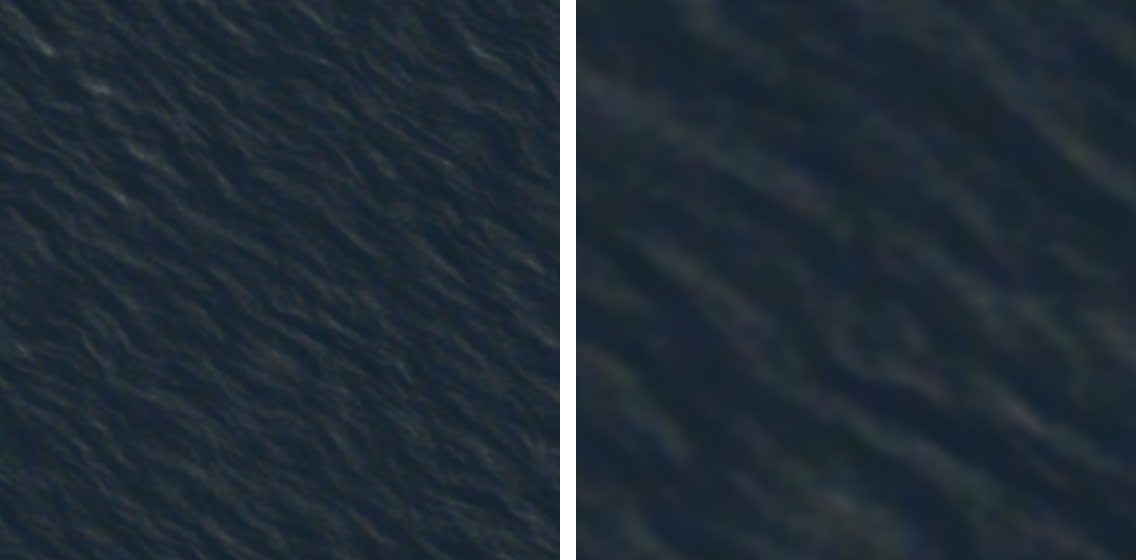
Left: the whole. Right: its middle third, enlarged.
A Shadertoy shader for this texture:

```glsl
// Dark, wind-ruffled open water: slanted ripples run from upper left to lower right.
// Stretched gradient noise in a rotated, gently bent frame makes the waves,
// their slope gives the shading, and soft colour noise tints the result.

float hash(vec2 cell) {
    uvec2 q = uvec2(ivec2(cell) + 4096) * uvec2(1597334673u, 3812015801u);
    uint n = (q.x ^ q.y) * 1597334673u;
    n ^= n >> 15;
    n *= 2246822519u;
    n ^= n >> 13;
    return float(n >> 8) / 16777216.0;
}

// Gradient noise, roughly -0.7 to 0.7
float cornerSlope(vec2 cell, vec2 offset) {
    float angle = 6.28319 * hash(cell);
    return dot(vec2(cos(angle), sin(angle)), offset);
}

float noise(vec2 p) {
    vec2 i = floor(p), f = fract(p);
    vec2 u = f * f * f * (f * (f * 6.0 - 15.0) + 10.0);
    vec2 e = vec2(0.0, 1.0);
    return mix(mix(cornerSlope(i, f), cornerSlope(i + e.yx, f - e.yx), u.x),
               mix(cornerSlope(i + e, f - e), cornerSlope(i + 1.0, f - 1.0), u.x), u.y);
}

// Wave height; x runs along the crests, y across them
float waveHeight(vec2 p) {
    float h = noise(p * vec2(7.5, 22.0));
    h += 0.55 * noise(p * vec2(14.0, 39.0) + 37.0);
    h += 0.28 * noise(p * vec2(32.0, 66.0) + 91.0);
    return h;
}

void mainImage(out vec4 fragColor, in vec2 fragCoord) {
    vec2 uv = fragCoord / iResolution.y;

    // Frame aligned with the ripples, bent so that crests wander
    vec2 along = vec2(cos(0.61), -sin(0.61));
    vec2 across = vec2(-along.y, along.x);
    vec2 p = vec2(dot(uv, along), dot(uv, across));
    p.y += 0.024 * noise(uv * 6.0 + 11.0) + 0.006 * noise(uv * 19.0 + 5.0);
    p.x += 0.02 * noise(uv * 9.0 + 23.0);

    // Light on the slopes, with calmer and rougher patches
    float height = waveHeight(p);
    float slope = height - waveHeight(p + vec2(0.004, 0.011));
    float roughness = 1.0 + 0.55 * noise(uv * 4.5 + 53.0);
    float light = (0.72 * slope + 0.30 * height) * roughness;
    light += 0.20 * noise(uv * vec2(72.0, 98.0) + 17.0);
    light += 0.08 * noise(uv * 3.0 + 71.0);

    // Deep blue troughs, slate crests and a few pale glints
    vec3 water = vec3(0.118, 0.163, 0.205);
    vec3 shadeRange = vec3(0.105, 0.085, 0.065);
    vec3 crestRange = vec3(0.145, 0.130, 0.080);
    vec3 color = water + max(light, 0.0) * crestRange;
    color -= 0.4 * (1.0 - exp(-max(-light, 0.0) / 0.4)) * shadeRange;
    float glint = smoothstep(0.42, 0.90, light + 0.2 * noise(uv * 42.0 + 29.0));
    color += glint * vec3(0.08, 0.08, 0.07);

    // Soft warm and blue mottling
    float warmth = noise(uv * 36.0 + 7.0) + 0.6 * noise(uv * 78.0 + 61.0);
    float blueness = noise(uv * 29.0 + 83.0) + 0.6 * noise(uv * 66.0 + 43.0);
    color += warmth * vec3(0.026, -0.004, -0.008);
    color += blueness * vec3(0.002, -0.005, 0.036);

    fragColor = vec4(color, 1.0);
}
```
